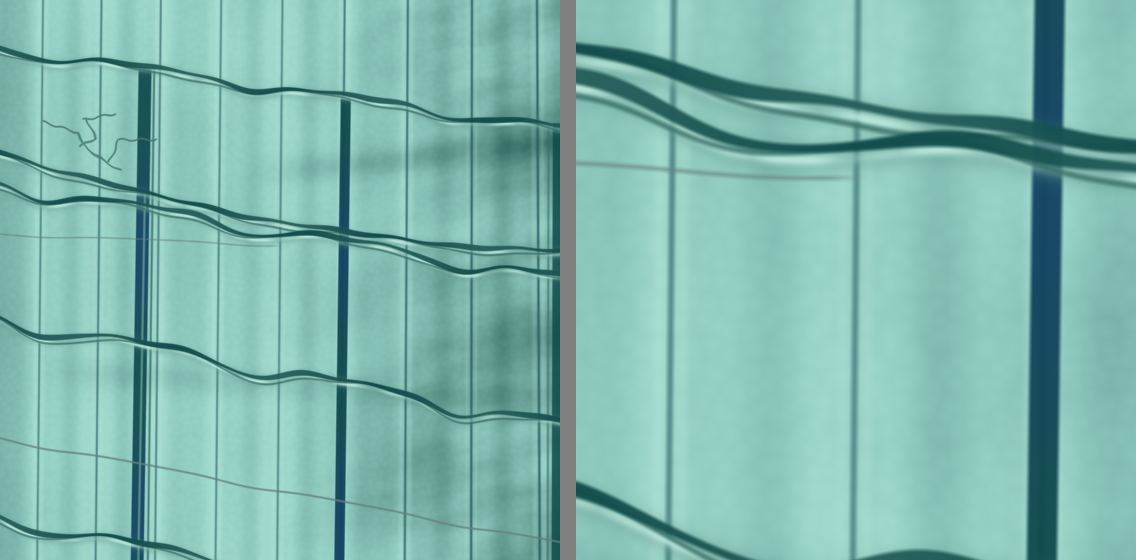
Left, the full canvas; right, a detail of the centre.
Give the GLSL for this texture, as a WebGL 1 fragment shader.

```glsl
precision highp float;
uniform vec2 u_resolution;

const vec3 PALE = vec3(0.62, 0.85, 0.80);
const vec3 LIGHT = vec3(0.53, 0.76, 0.72);
const vec3 MID = vec3(0.43, 0.65, 0.61);
const vec3 DUSK = vec3(0.33, 0.55, 0.51);
const vec3 DEEP = vec3(0.21, 0.43, 0.40);
const vec3 INK = vec3(0.06, 0.29, 0.29);
const vec3 BLUE = vec3(0.07, 0.25, 0.40);
const vec3 GLINT = vec3(0.76, 0.93, 0.88);
const vec3 RUST = vec3(0.40, 0.50, 0.48);

float hash(vec2 p) {
  return fract(sin(dot(p, vec2(127.1, 311.7))) * 43758.5);
}

// Distance to the nearest scattered cell centre
float cells(vec2 p) {
  vec2 id = floor(p);
  float nearest = 2.0;
  for (int j = -1; j <= 1; j++) {
    for (int i = -1; i <= 1; i++) {
      vec2 c = id + vec2(float(i), float(j));
      vec2 centre = c + vec2(hash(c), hash(c + 19.3));
      nearest = min(nearest, length(p - centre));
    }
  }
  return nearest;
}

// Layered, rotated sines, about -1 to 1
float billow(vec2 p) {
  float sum = 0.0, amp = 0.55;
  for (int i = 0; i < 5; i++) {
    sum += amp * sin(p.x + 1.4 * sin(p.y));
    p = mat2(1.5, 1.1, -1.1, 1.5) * p + 1.3;
    amp *= 0.58;
  }
  return sum;
}

float stroke(float d, float halfWidth, float soft) {
  return 1.0 - smoothstep(halfWidth - soft, halfWidth + soft, abs(d));
}

float bell(float d, float width) {
  return exp(-d * d / (width * width));
}

float segment(vec2 p, vec2 a, vec2 b) {
  vec2 ab = b - a;
  return length(p - a - ab * clamp(dot(p - a, ab) / dot(ab, ab), 0.0, 1.0));
}

// Darkness 0 to 1 through the colour ramp
vec3 tone(float d) {
  vec3 c = mix(PALE, LIGHT, clamp(d * 5.0, 0.0, 1.0));
  c = mix(c, MID, clamp(d * 5.0 - 1.0, 0.0, 1.0));
  c = mix(c, DUSK, clamp(d * 5.0 - 2.0, 0.0, 1.0));
  return mix(c, DEEP, clamp(d * 5.0 - 3.0, 0.0, 1.0));
}

// Sagging line with a dip at regular intervals
float sag(float x, float top, float drop, float bow, float dip) {
  float wave = 0.5 + 0.5 * cos(6.2832 * (x - 0.078) / 0.369);
  return top + drop * x + bow * 4.0 * x * (1.0 - x) + dip * wave * wave * wave;
}

// Dark crease with a loose second strand and broken highlights
vec3 ridge(vec3 col, vec2 p, float y, float seed, float soft) {
  float d = p.y - y - 0.0015 * sin(p.x * 57.0 + seed);
  float twist = sin(p.x * 17.0 + seed * 2.3);
  float thick = 0.0038 + 0.0014 * sin(p.x * 29.0 + seed);
  float gleam = smoothstep(0.6, 0.15, cells(vec2(p.x * 16.0, seed)));
  col = mix(col, DUSK, 0.5 * bell(d - 0.005, 0.009));
  col = mix(col, GLINT, (0.25 + 0.6 * gleam) * bell(d - 0.007, 0.0035));
  col = mix(col, DEEP, 0.75 * stroke(d - 0.006 - 0.006 * twist, 0.0018, soft));
  return mix(col, mix(INK, DEEP, 0.25 + 0.25 * twist), 0.93 * stroke(d, thick, soft));
}

float post(vec2 p, float xTop, float xBottom, float start, float halfWidth, float soft) {
  float d = p.x - mix(xTop, xBottom, p.y);
  return stroke(d, halfWidth, soft) * smoothstep(start - soft, start + soft, p.y);
}

float twig(vec2 p) {
  float d = segment(p, vec2(0.08, 0.218), vec2(0.137, 0.237));
  d = min(d, segment(p, vec2(0.137, 0.237), vec2(0.156, 0.267)));
  d = min(d, segment(p, vec2(0.156, 0.267), vec2(0.214, 0.305)));
  d = min(d, segment(p, vec2(0.15, 0.214), vec2(0.204, 0.203)));
  d = min(d, segment(p, vec2(0.155, 0.214), vec2(0.172, 0.247)));
  d = min(d, segment(p, vec2(0.172, 0.247), vec2(0.143, 0.262)));
  d = min(d, segment(p, vec2(0.195, 0.288), vec2(0.212, 0.25)));
  return min(d, segment(p, vec2(0.212, 0.25), vec2(0.28, 0.249)));
}

void main() {
  vec2 uv = gl_FragCoord.xy / u_resolution;
  vec2 p = vec2(uv.x, 1.0 - uv.y);
  float soft = max(0.0018, 0.8 / min(u_resolution.x, u_resolution.y));

  // Leaning panels that widen to the right
  float lean = 0.0105 * (1.0 - 1.7 * pow(p.x, 4.0)) * p.y;
  float k = (sqrt(0.010712 + 0.003384 * (p.x + lean - 0.0768)) - 0.1035) / 0.001692;
  float panel = floor(k), f = fract(k), seam = floor(k + 0.5);

  // Pleats and smoky reflections, offset from panel to panel
  float dark = 0.04 + 0.13 * bell(f - 0.48, 0.24) + 0.035 * sin(f * 14.0 + panel * 2.0);
  float shift = 0.025 * hash(vec2(panel, 4.0));
  float smoke = billow(vec2(p.x * 6.0, (p.y + 0.2 * p.x + shift) * 17.0));
  float haze = billow(p * vec2(5.0, 7.0) + 2.0);
  float right = smoothstep(0.42, 0.98, p.x + 0.07 * haze);
  dark += right * (0.27 + 0.2 * smoke + 0.12 * bell(p.y - 0.52, 0.3));
  dark += 0.2 * bell(p.y - 0.355 + 0.1 * p.x, 0.025) * smoothstep(0.4, 0.6, p.x);
  dark += 0.13 * bell(p.y - 0.655 - 0.07 * p.x, 0.025) * smoothstep(0.05, 0.2, p.x);
  dark += 0.16 * smoothstep(0.09, 0.0, p.x) + 0.05 * haze;
  dark += 0.05 * (cells(p * 90.0) - 0.45);
  vec3 col = tone(clamp(dark, 0.0, 0.8));

  // Thin seams with a pale edge
  float d = (k - seam) * 0.108;
  float weight = mix(0.5, 0.88, hash(vec2(seam, 7.0)));
  col = mix(col, GLINT, 0.2 * bell(abs(d) - 0.007, 0.004));
  col = mix(col, mix(DEEP, BLUE, 0.3), weight * stroke(d, 0.0018, soft));

  // Heavy posts, the first one split by a slit
  vec3 steel = mix(INK, BLUE, 0.45 + 0.4 * sin(p.y * 13.0 + 2.0));
  col = mix(col, steel, 0.93 * post(p, 0.261, 0.245, 0.123, 0.0115, soft));
  col = mix(col, MID, 0.7 * post(p, 0.265, 0.247, 0.34, 0.002, soft));
  col = mix(col, DEEP, 0.8 * post(p, 0.277, 0.264, 0.123, 0.0018, soft));
  col = mix(col, steel, 0.95 * post(p, 0.62, 0.606, 0.172, 0.009, soft));
  col = mix(col, INK, 0.85 * post(p, 0.996, 0.993, 0.22, 0.008, soft));
  col = mix(col, DEEP, 0.6 * post(p, 0.98, 0.978, 0.22, 0.002, soft));

  // Faint wires and a broken twig
  float wire = stroke(p.y - sag(p.x, 0.417, 0.04, 0.0, 0.004), 0.0013, soft);
  col = mix(col, RUST, 0.6 * wire * smoothstep(0.51, 0.48, p.x));
  wire = stroke(p.y - sag(p.x, 0.781, 0.187, 0.0, 0.006), 0.0018, soft);
  col = mix(col, RUST, 0.8 * wire);
  vec2 bent = p + 0.002 * sin(p.yx * 180.0);
  col = mix(col, mix(DEEP, RUST, 0.3), 0.85 * stroke(twig(bent), 0.0017, soft));

  // Wavy creases across the panels
  col = ridge(col, p, sag(p.x, 0.081, 0.143, 0.0, 0.017), 1.0, soft);
  col = ridge(col, p, sag(p.x, 0.27, 0.177, 0.036, 0.004), 2.4, soft);
  col = ridge(col, p, sag(p.x, 0.323, 0.167, 0.0, 0.024), 3.7, soft);
  col = ridge(col, p, sag(p.x, 0.562, 0.189, 0.0, 0.026), 5.2, soft);
  col = ridge(col, p, sag(p.x, 0.918, 0.2, 0.0, 0.022), 6.1, soft);

  gl_FragColor = vec4(col, 1.0);
}
```
